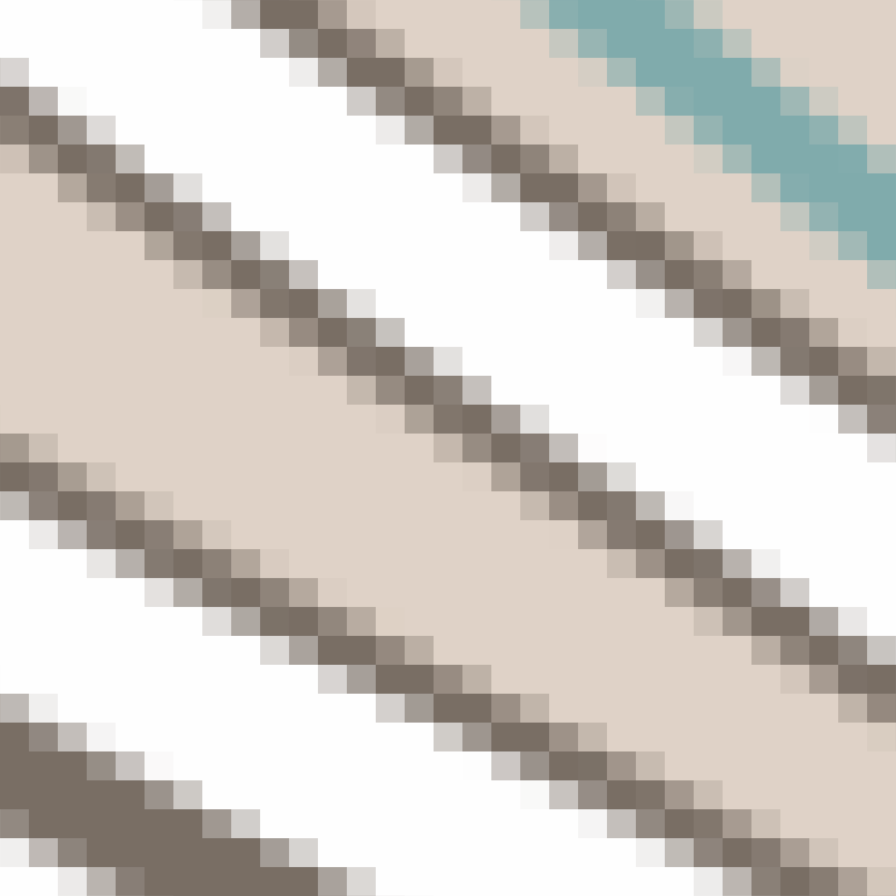
This pattern is drawn by a Shadertoy shader. Its source:

```glsl
// Slanted cream, white and teal stripes with taupe outlines, drawn as a mosaic of 31 by 31 square cells.

const float CELLS = 31.0;

// Signed distance to a slanted, slightly bowed line; y runs downward.
float slant(vec2 p, float start, float slope, float bow) {
    float y = start + slope * p.x + bow * p.x * (1.0 - p.x);
    return (p.y - y) / sqrt(1.0 + slope * slope);
}

// Coverage of a shape over one cell.
float cover(float d) {
    return clamp(0.5 - d * CELLS * 0.8, 0.0, 1.0);
}

vec3 stripes(vec2 p) {
    float upper = slant(p, -0.205, 0.665, 0.03);
    float middle = slant(p, 0.115, 0.661, 0.03);
    float lower = slant(p, 0.522, 0.521, 0.0);
    float corner = slant(p, 0.854, 0.525, 0.0);
    float accent = slant(p, -0.505, 0.759, 0.0);

    // Cream fills on white
    float fill = min(upper, max(-middle, lower));
    vec3 col = mix(vec3(0.998), vec3(0.875, 0.825, 0.78), cover(fill));

    // Teal band
    col = mix(col, vec3(0.5, 0.67, 0.675), cover(abs(accent) - 0.051));

    // Taupe outlines and the broad corner stripe
    float thin = min(abs(upper), min(abs(middle), abs(lower))) - 0.0295;
    float ink = min(thin, abs(corner) - 0.063);
    return mix(col, vec3(0.473, 0.43, 0.393), cover(ink));
}

vec3 cellColor(vec2 cell) {
    return stripes((cell + 0.5) / CELLS);
}

void mainImage(out vec4 fragColor, in vec2 fragCoord) {
    vec2 uv = fragCoord / iResolution.xy;
    uv.y = 1.0 - uv.y;

    // Blend neighbouring cells only across a narrow seam
    vec2 grid = uv * CELLS - 0.5;
    vec2 cell = floor(grid);
    vec2 seam = 0.75 * CELLS / iResolution.xy;
    vec2 w = smoothstep(0.5 - seam, 0.5 + seam, fract(grid));
    vec3 top = mix(cellColor(cell), cellColor(cell + vec2(1, 0)), w.x);
    vec3 bottom = mix(cellColor(cell + vec2(0, 1)), cellColor(cell + 1.0), w.x);
    fragColor = vec4(mix(top, bottom, w.y), 1.0);
}
```
